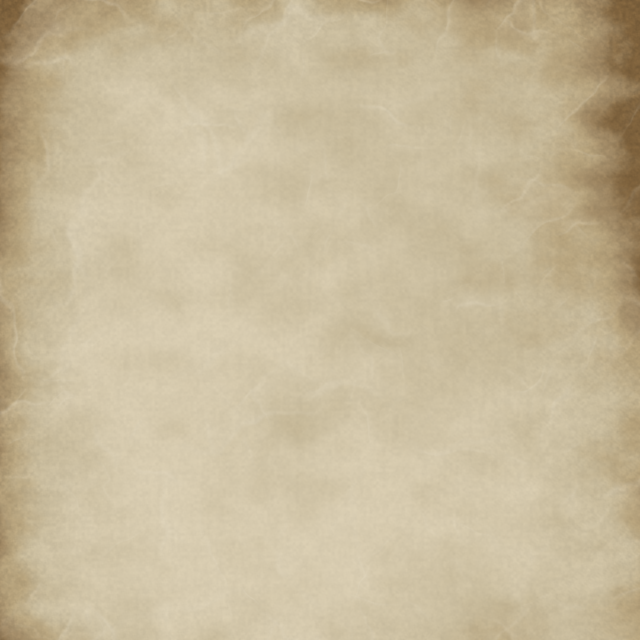
This texture is drawn by a Shadertoy shader. Its source:

```glsl
// Aged parchment: pale, cloudy cream paper that browns towards its edges.
// Layered value noise makes the stains, jittered grids scatter soft creases,
// and stretched fine noise adds faint fibres and grain.

const vec3 CREAM = vec3(0.845, 0.797, 0.688);
const vec3 SAND  = vec3(0.780, 0.728, 0.605);
const vec3 TAN   = vec3(0.712, 0.635, 0.485);
const vec3 OCHRE = vec3(0.630, 0.540, 0.400);
const vec3 BROWN = vec3(0.490, 0.380, 0.235);
const vec3 CREASE_LIGHT = vec3(0.895, 0.860, 0.780);

float hash(vec2 p) {
    return fract(sin(dot(p, vec2(127.1, 311.7))) * 43758.5453);
}

float valueNoise(vec2 p) {
    vec2 cell = floor(p);
    vec2 f = fract(p);
    f = f * f * (3.0 - 2.0 * f);
    float low = mix(hash(cell), hash(cell + vec2(1.0, 0.0)), f.x);
    float high = mix(hash(cell + vec2(0.0, 1.0)), hash(cell + vec2(1.0)), f.x);
    return mix(low, high, f.y);
}

float fbm(vec2 p, int octaves) {
    float sum = 0.0, total = 0.0, amplitude = 0.5;
    for (int i = 0; i < octaves; i++) {
        sum += amplitude * valueNoise(p);
        total += amplitude;
        amplitude *= 0.5;
        p = mat2(1.6, 1.2, -1.2, 1.6) * p + 7.3;
    }
    return sum / total;
}

// A tapered fold: thin bright ridge with a soft glow on one side.
float fold(vec2 p, float angle, float halfLength, float width) {
    vec2 dir = vec2(cos(angle), sin(angle));
    float along = dot(p, dir) / halfLength;
    float across = dot(p, vec2(-dir.y, dir.x)) / width;
    across += 1.5 * along * along;
    float taper = pow(max(1.0 - along * along, 0.0), 1.5);
    float ridge = exp(-across * across);
    float glow = smoothstep(-1.0, 1.0, across) * exp(-max(across, 0.0) / 5.0);
    return taper * (0.6 * ridge + 0.5 * glow);
}

// Folds scattered on a jittered grid; only a share of the cells holds one.
float creases(vec2 uv, float cells, float width, float share, float seed) {
    vec2 p = uv * cells;
    vec2 home = floor(p);
    float sum = 0.0;
    for (int y = -1; y <= 1; y++) {
        for (int x = -1; x <= 1; x++) {
            vec2 cell = home + vec2(x, y);
            vec2 id = cell + seed;
            vec2 center = cell + vec2(hash(id), hash(id + 17.3));
            float strength = mix(0.25, 1.0, hash(id + 31.7));
            float angle = 6.2832 * hash(id + 53.1);
            float halfLength = mix(0.3, 0.95, hash(id + 71.9));
            float present = step(1.0 - share, hash(id + 93.7));
            sum += present * strength * fold(p - center, angle, halfLength, width * cells);
        }
    }
    return sum;
}

// Browning along the borders, strongest in the upper right corner.
float edgeAge(vec2 uv) {
    float left = 0.52 * exp(-uv.x / 0.065);
    float right = mix(0.30, 0.54, uv.y) * exp(-(1.0 - uv.x) / 0.090);
    float top = 0.34 * exp(-(1.0 - uv.y) / 0.060);
    float bottom = 0.08 * exp(-uv.y / 0.04);
    float upperRight = 0.62 * exp(-length((uv - vec2(1.0, 0.88)) / vec2(0.08, 0.18)));
    float upperLeft = 0.30 * exp(-length(uv - vec2(0.0, 1.0)) / 0.13);
    return left + right + top + bottom + upperRight + upperLeft;
}

vec3 paperColor(float age) {
    vec3 color = mix(CREAM, SAND, smoothstep(0.0, 0.36, age));
    color = mix(color, TAN, smoothstep(0.28, 0.58, age));
    color = mix(color, OCHRE, smoothstep(0.52, 0.80, age));
    return mix(color, BROWN, smoothstep(0.75, 1.10, age));
}

void mainImage(out vec4 fragColor, in vec2 fragCoord) {
    vec2 uv = fragCoord / iResolution.xy;
    vec2 warp = vec2(fbm(uv * 9.0, 4), fbm(uv * 9.0 + 40.0, 4)) - 0.5;

    // Broad clouds and smaller blotches, slightly stretched sideways
    float clouds = fbm(uv * vec2(4.2, 6.0) + warp * 0.9 + 3.0, 5);
    float blotches = fbm(uv * vec2(15.0, 21.0) + 21.0, 5);
    float border = edgeAge(uv + warp * 0.045);
    float age = 0.165 + 0.46 * (clouds - 0.5) + 0.26 * (blotches - 0.5);
    age += border * (0.76 + 0.60 * blotches);
    vec3 color = paperColor(age);

    // Wispy creases in three sizes, broken up by noise
    vec2 bent = uv + warp * 0.10;
    float lines = creases(bent, 5.0, 0.0050, 0.75, 5.0);
    lines += 0.9 * creases(bent, 9.0, 0.0032, 0.70, 140.0);
    lines += 0.7 * creases(bent, 16.0, 0.0022, 0.55, 260.0);
    lines *= smoothstep(0.28, 0.68, fbm(uv * 13.0 + 60.0, 4));
    color = mix(color, CREASE_LIGHT, 0.52 * (1.0 - exp(-1.1 * lines)));

    // Faint woven fibres and grain, rougher where the paper is worn
    float fibres = valueNoise(uv * vec2(35.0, 230.0)) + valueNoise(uv * vec2(230.0, 35.0)) - 1.0;
    float grain = fbm(uv * 200.0, 2) - 0.5;
    color *= 1.0 + 0.011 * fibres + grain * (0.042 + 0.16 * clamp(border, 0.0, 1.0));

    fragColor = vec4(clamp(color, 0.0, 1.0), 1.0);
}
```
